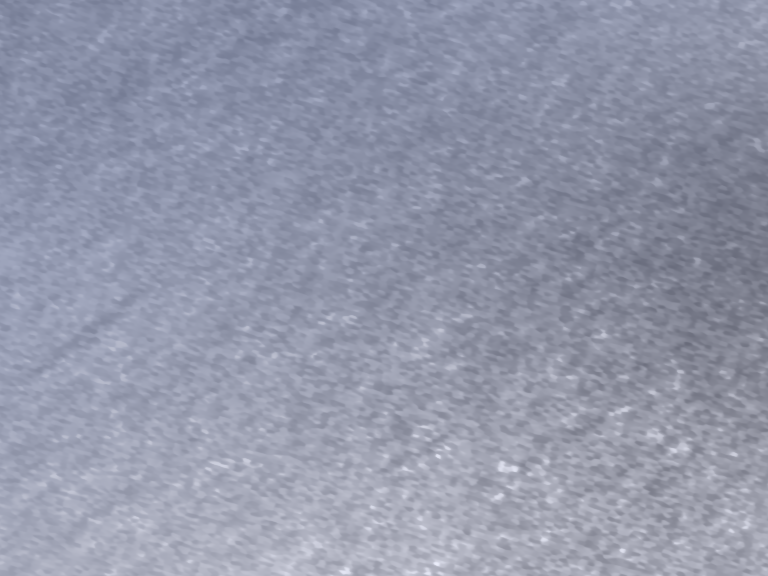
Write a Shadertoy shader that draws this texture.

```glsl
// Satin blue-grey sheet: a broad light gradient under fine, slightly stretched grain.
// Blended cellular noise at three scales gives fibres, clumps and slanted streaks;
// layered sines add faint parallel ridges toward the lower left.

#define FIBRE_FREQ vec2(82.0, 165.0)
#define CLUMP_FREQ vec2(24.0, 58.0)
#define STREAK_FREQ vec2(4.5, 30.0)
#define FIBRE_ANGLE -0.27
#define STREAK_ANGLE 0.64
#define FIBRE_GAIN 0.105
#define CLUMP_GAIN 0.055
#define STREAK_GAIN 0.040
#define RIDGE_GAIN 0.006
#define FLECK_GAIN 0.10
#define COOL_TINT vec3(-0.008, 0.020, 0.115)
#define NEUTRAL_TINT vec3(0.0, 0.008, 0.060)

vec3 hash3(vec2 cell) {
    vec3 h = fract(cell.xyx * vec3(0.1031, 0.1030, 0.0973));
    h += dot(h, h.yxz + 33.33);
    return fract((h.xxy + h.yzz) * h.zyx);
}

vec2 rotate(vec2 p, float angle) {
    float c = cos(angle), s = sin(angle);
    return vec2(c * p.x + s * p.y, c * p.y - s * p.x);
}

// Random cell tones blended by distance to jittered centres, about -0.5 to 0.5
float cellNoise(vec2 p) {
    vec2 base = floor(p);
    float tone = 0.0, total = 0.0;
    for (int j = -1; j <= 1; j++) {
        for (int i = -1; i <= 1; i++) {
            vec2 cell = base + vec2(i, j);
            vec3 h = hash3(cell + 200.0);
            vec2 d = p - cell - 0.15 - 0.7 * h.xy;
            float weight = exp(-4.5 * dot(d, d));
            tone += weight * (h.z - 0.5);
            total += weight;
        }
    }
    return tone / total;
}

// Soft round pool of light or shade
float pool(vec2 uv, vec2 centre, vec2 radius) {
    vec2 d = (uv - centre) / radius;
    return exp(-dot(d, d));
}

// Broad lighting across the sheet
float lighting(vec2 uv) {
    float tone = mix(0.640, 0.528, smoothstep(-0.05, 0.95, uv.y));
    tone += 0.065 * pool(uv, vec2(0.42, -0.05), vec2(0.38, 0.24));
    tone -= 0.105 * pool(uv, vec2(1.06, 0.50), vec2(0.34, 0.27));
    tone += 0.055 * pool(uv, vec2(1.00, 1.05), vec2(0.45, 0.22));
    tone += 0.020 * pool(uv, vec2(0.05, 0.55), vec2(0.35, 0.25));
    return tone;
}

void mainImage(out vec4 fragColor, in vec2 fragCoord) {
    vec2 uv = fragCoord / iResolution.xy;
    vec2 p = fragCoord / iResolution.y;
    vec2 along = rotate(p, STREAK_ANGLE);

    // Grain is strongest at the lower right, ridges at the lower left
    float rough = pool(uv, vec2(0.78, 0.14), vec2(0.50, 0.42));
    float ridged = pool(uv, vec2(0.10, 0.20), vec2(0.45, 0.35));

    // Three layers of cellular grain
    float fibre = cellNoise(rotate(p, FIBRE_ANGLE) * FIBRE_FREQ);
    float clump = cellNoise(along * CLUMP_FREQ + 17.0);
    float streak = cellNoise(along * STREAK_FREQ + 41.0);

    // Wavering parallel ridges
    float bend = 0.7 * sin(along.x * 9.0) + 2.5 * streak;
    float ridge = sin(along.y * 150.0 + bend) + 0.6 * sin(along.y * 93.0 - bend);

    float tone = lighting(uv);
    tone += FIBRE_GAIN * fibre * (0.85 + 0.85 * rough);
    tone += CLUMP_GAIN * clump * (0.75 + 0.9 * rough);
    tone += STREAK_GAIN * streak;
    tone += RIDGE_GAIN * ridge * (0.15 + ridged);

    // Sparse bright flecks where fibre and clump peaks meet
    float fleck = smoothstep(0.34, 0.75, fibre + 0.6 * clump);
    tone += FLECK_GAIN * fleck * (0.4 + rough);

    // Cool at the upper left, neutral at the lower right and in highlights
    float cool = smoothstep(-0.55, 0.75, uv.y - 0.75 * uv.x);
    cool *= 1.0 - 0.6 * smoothstep(0.62, 0.76, tone);
    vec3 color = tone + mix(NEUTRAL_TINT, COOL_TINT, cool);

    fragColor = vec4(clamp(color, 0.0, 1.0), 1.0);
}
```
